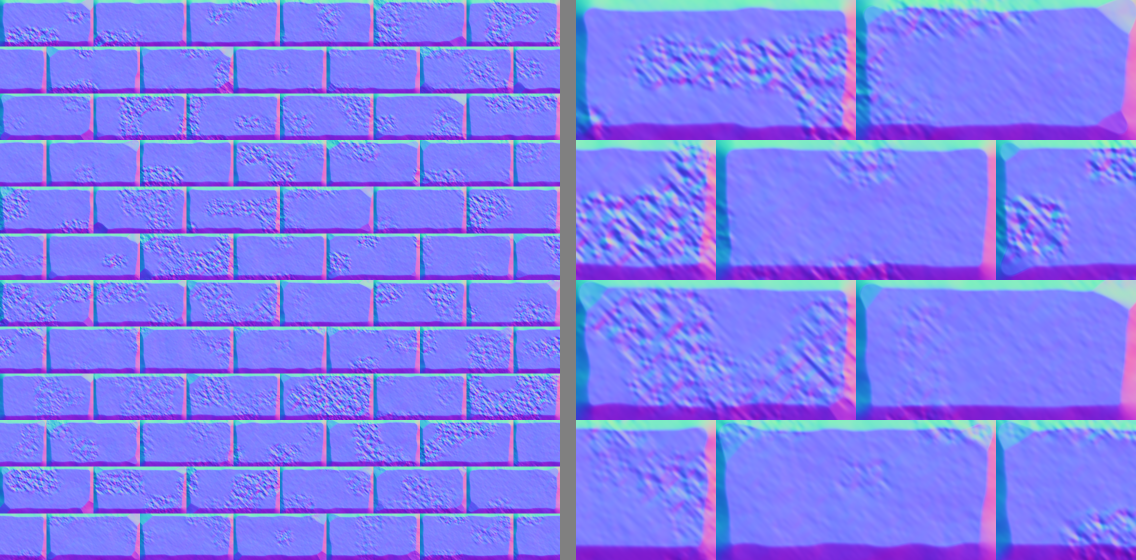
Left: the whole. Right: its middle third, enlarged.
Reproduce this texture map procedurally as a Shadertoy shader.

```glsl
// Tangent-space normal map of a running-bond wall, 6 bricks across and 12 rows.
// Each brick is a height field (rounded bevel, chipped corners, rough patches)
// seeded by its wrapped cell index; finite differences turn it into normals.

float hash(vec2 p) {
    vec3 v = fract(p.xyx * vec3(0.1031, 0.1030, 0.0973));
    v += dot(v, v.yzx + 33.33);
    return fract((v.x + v.y) * v.z);
}

float valueNoise(vec2 p) {
    vec2 cell = floor(p), f = fract(p);
    f = f * f * f * (f * (f * 6.0 - 15.0) + 10.0);
    return mix(mix(hash(cell), hash(cell + vec2(1, 0)), f.x),
               mix(hash(cell + vec2(0, 1)), hash(cell + vec2(1, 1)), f.x), f.y);
}

float roundedBox(vec2 p, vec2 halfSize, float radius) {
    vec2 q = abs(p) - halfSize + radius;
    return length(max(q, 0.0)) + min(max(q.x, q.y), 0.0) - radius;
}

// Zero below the start of the ramp, then bends smoothly to unit slope.
float softRamp(float t) {
    t = max(t, 0.0);
    return t * t / (t + 0.025);
}

// Height of one brick; p spans 2 by 1 units around the brick centre.
float brickHeight(vec2 p, vec2 id) {
    vec2 seed = id * vec2(17.3, 11.7) + 40.0;

    // Bevel: narrow and steep above, wider and softer below, with worn edges
    float wobble = valueNoise(p * 5.0 + seed) - 0.5;
    float edge = roundedBox(p, vec2(0.985, 0.485), 0.12) + 0.035 * wobble;
    float below = smoothstep(0.1, -0.4, p.y);
    float height = -mix(1.75, 1.2, below) * softRamp(edge + mix(0.055, 0.095, below));

    // Chipped corners: sloping planes cut across a random few
    for (int i = 0; i < 4; i++) {
        vec2 corner = vec2(i % 2, i / 2) * 2.0 - 1.0;
        vec2 key = id * 4.0 + corner + 91.0;
        if (hash(key) > 0.45) continue;
        float size = mix(0.12, 0.27, hash(key + 37.0));
        float slope = mix(0.35, 1.15, hash(key + 71.0));
        vec2 across = normalize(vec2(mix(0.5, 1.0, hash(key + 13.0)), 1.0));
        float cut = dot(p * corner - vec2(1.0, 0.5), across) + size + 0.06 * wobble;
        height = min(height, -slope * softRamp(cut));
    }

    // Pitted patches with slanting scratches, over a faint undulation
    float patchMask = smoothstep(0.5, 0.8, valueNoise(p * vec2(1.6, 2.2) + seed + 5.0));
    patchMask *= mix(0.35, 1.0, hash(id + 23.0));
    vec2 slant = vec2(p.x - p.y, (p.x + p.y) * 1.7);
    float grain = valueNoise(slant * 7.0 + seed) + 0.5 * valueNoise(slant * 14.0 + seed + 9.0) - 0.75;
    height += grain * mix(0.004, 0.045, patchMask);
    height += 0.014 * valueNoise(p * 3.0 + seed + 19.0);
    return height;
}

vec3 wallNormal(vec2 uv) {
    // Rows are one unit high, bricks two units long; even rows shift by half
    vec2 p = uv * 12.0;
    float row = floor(p.y);
    float along = (p.x + 1.0 - mod(row, 2.0)) / 2.0;
    vec2 id = vec2(mod(floor(along), 6.0), mod(row, 12.0));
    vec2 local = vec2(fract(along) * 2.0 - 1.0, fract(p.y) - 0.5);

    vec2 e = vec2(0.012, 0.0);
    vec2 gradient = vec2(
        brickHeight(local + e.xy, id) - brickHeight(local - e.xy, id),
        brickHeight(local + e.yx, id) - brickHeight(local - e.yx, id)) / (2.0 * e.x);
    return normalize(vec3(-gradient, 1.0));
}

void mainImage(out vec4 fragColor, in vec2 fragCoord) {
    // Four samples per pixel smooth the joints
    vec3 normal = vec3(0.0);
    for (int i = 0; i < 4; i++) {
        vec2 offset = vec2(i % 2, i / 2) * 0.5 - 0.25;
        normal += wallNormal((fragCoord + offset) / iResolution.xy);
    }
    fragColor = vec4(normal / 4.0 * 0.5 + 0.5, 1.0);
}
```
